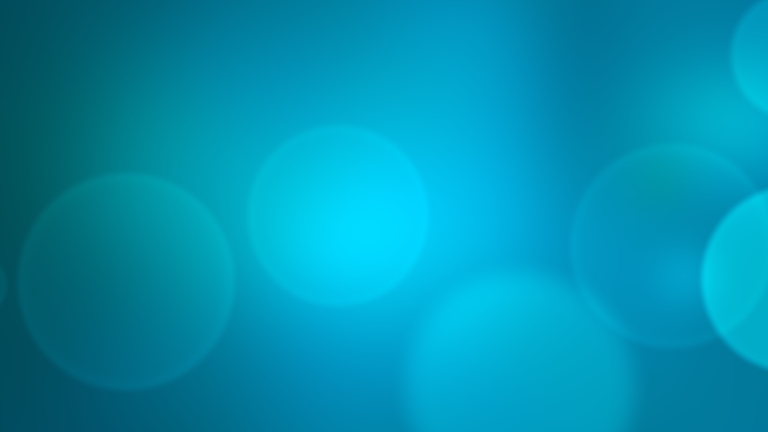
Write a Shadertoy shader that draws this background.

```glsl
vec2 gradientAt(vec2 cell) {
    float angle = 6.2832 * fract(sin(dot(cell, vec2(127.1, 311.7))) * 43758.5);
    return vec2(cos(angle), sin(angle));
}

float gradientNoise(vec2 p) {
    vec2 i = floor(p), f = p - i;
    vec2 u = f * f * f * (f * (f * 6.0 - 15.0) + 10.0);
    vec2 e = vec2(1, 0);
    float low = mix(dot(gradientAt(i), f), dot(gradientAt(i + e), f - e), u.x);
    float high = mix(dot(gradientAt(i + e.yx), f - e.yx), dot(gradientAt(i + 1.0), f - 1.0), u.x);
    return mix(low, high, u.y);
}

// Gaussian falloff; tightness is the inverse width on each axis
float glow(vec2 offset, vec2 tightness) {
    offset *= tightness;
    return exp(-dot(offset, offset));
}

// Lens disc with a faint brighter rim
float bokeh(vec2 offset, float radius, float blur, float strength) {
    float edge = length(offset) - radius;
    float rim = smoothstep(-0.16 * radius, 0.0, edge);
    return smoothstep(blur, -blur, edge) * (strength + 0.018 * rim);
}

void mainImage(out vec4 fragColor, in vec2 fragCoord) {
    vec2 p = fragCoord / iResolution.y;
    p.x += 0.5 * (16.0 / 9.0 - iResolution.x / iResolution.y);

    // Blurred backdrop light, dark on the left
    float light = 0.285 + 0.18 * smoothstep(0.0, 0.9, p.x);
    light += 0.30 * glow(p - vec2(0.90, 0.48), vec2(2.0, 2.75));
    light += 0.05 * glow(p - vec2(0.77, 0.42), vec2(5.0, 7.0));
    light += 0.14 * glow(p - vec2(0.38, 0.68), vec2(3.6, 3.6));
    light += 0.08 * glow(p - vec2(1.06, 0.88), vec2(4.0));
    light += 0.22 * glow(p - vec2(1.70, 0.72), vec2(4.8, 6.5));
    light += 0.09 * glow(p - vec2(1.59, 0.36), vec2(13.0));
    light -= 0.07 * glow(p - vec2(1.33, 0.76), vec2(7.0, 3.0));
    light += 0.03 * gradientNoise(p * 2.6 + 4.3);

    // Chain of large discs; the lowest one is furthest out of focus
    float discs = 0.0;
    for (int i = 0; i < 5; i++) {
        float n = float(i);
        vec2 center = vec2(0.292 + n * (0.525 - 0.0345 * n), 0.348 - 0.013 * n + 0.22 * sin(2.29 * n));
        float radius = 0.236 - 0.027 * sin(2.29 * n - 0.6);
        float blur = mix(0.012, 0.05, smoothstep(0.25, 0.12, center.y));
        float strength = float[5](0.045, 0.035, 0.12, 0.035, 0.20)[i];
        discs += bokeh(p - center, radius, blur, strength);
    }

    // Discs cut off by the side borders
    discs += bokeh(p - vec2(1.84, 0.873), 0.147, 0.014, 0.10);
    discs += bokeh(p - vec2(-0.05, 0.34), 0.065, 0.01, 0.04);
    light += discs;

    // Green to blue ratio: blue in the shadows, teal at the upper left
    float teal = 0.775 + 0.25 * discs + 0.04 * smoothstep(0.5, 0.8, light);
    teal += 0.15 * glow(p - vec2(0.10, 0.62), vec2(1.9, 2.6));
    teal += 0.07 * glow(p - vec2(1.53, 0.58), vec2(13.0));
    teal += 0.06 * glow(p - vec2(1.68, 0.72), vec2(5.0, 7.0));
    teal += 0.04 * gradientNoise(p * 3.0 + 9.1);

    vec3 color = vec3(0.005, light, light / teal);
    fragColor = vec4(clamp(color, 0.0, 1.0), 1.0);
}
```
